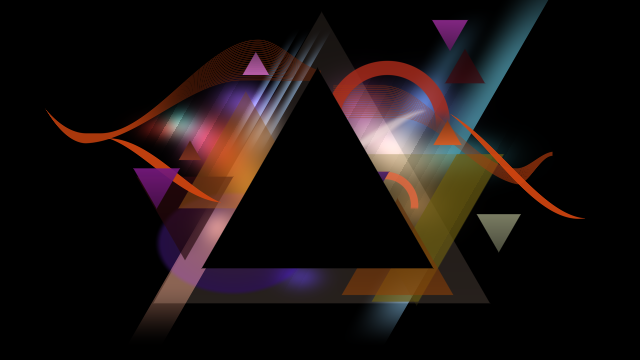
This background is drawn by a Shadertoy shader. Its source:

```glsl
const float HEIGHT = 4.32;  // canvas height in scene units
const float SOLID = .92;    // opacity of the accents

float hash(float n) { return fract(sin(n * 127.1) * 43758.5453); }

float rise(float a, float b, float x) { return smoothstep(a, b, x); }

float span(float x, float a, float b, float soft) {
  return rise(a - soft, a + soft, x) * rise(b + soft, b - soft, x);
}

void paint(inout vec3 col, vec3 ink, float alpha) { col = mix(col, ink, alpha); }

vec3 glow(vec2 p, float x, float y, float w, float h, vec3 ink) {
  vec2 q = (p - vec2(x, y)) / vec2(w, h);
  return ink * exp(-dot(q, q));
}

// Equilateral triangle on the middle of its base; negative half width points down
void tri(inout vec3 col, vec2 p, float x, float y, float w, vec3 ink, float alpha, float px) {
  float size = abs(w);
  vec2 q = vec2(abs(p.x - x), (p.y - y) * sign(w));
  float d = max(-q.y, dot(vec2(q.x - size, q.y), vec2(.866, .5)));
  paint(col, ink * (1. - .23 * max(q.y, 0.) / size), alpha * rise(px, -px, d));
}

// Fan of strands between two heights, solid where they crowd together
float fan(float y, float lo, float hi, float strands, float px) {
  float gap = max(hi - lo, .0001) / strands;
  float d = abs(fract((y - lo) / gap) - .5) * gap;
  return span(y, lo, hi, px) * rise(.003 + px, .003, d);
}

// Solid band that tapers to both ends
float band(vec2 p, float mid, float a, float b, float width, float px) {
  float t = clamp((p.x - a) / (b - a), 0., 1.);
  float w = width * sin(3.14159 * t);
  return rise(px, -px, abs(p.y - mid) - w) * span(p.x, a, b, px);
}

// Slanted light, soft on the left and crisp on the right
float beam(float c, float a, float b, float px) { return rise(a, b, c) * rise(b + px, b - px, c); }

vec3 lights(vec2 p) {
  return glow(p, 2., 2.78, .28, .13, vec3(.5, .1, .08))
    + glow(p, 2.18, 2.82, .2, .16, vec3(.1, .55, .5))
    + glow(p, 2.42, 2.65, .25, .28, vec3(.55, .22, .4))
    + glow(p, 2.9, 3.1, .28, .2, vec3(.35, .22, .62))
    + glow(p, 2.7, 2.5, .28, .38, vec3(.65, .2, .08))
    + glow(p, 3., 2.1, .3, .4, vec3(.55, .38, .1))
    + glow(p, 3.1, 2.75, .25, .3, vec3(.45, .4, .38))
    + glow(p, 2.6, 1.62, .22, .22, vec3(.4, .3, .22))
    + glow(p, 4.3, 3., .35, .32, vec3(.42, .2, .4))
    + glow(p, 4.55, 2.65, .45, .28, vec3(.6, .55, .55))
    + glow(p, 5.1, 3.05, .38, .3, vec3(.25, .28, .52))
    + glow(p, 4.85, 2.35, .45, .3, vec3(.6, .5, .45))
    + glow(p, 5.5, 2.45, .5, .22, vec3(.15, .38, .42))
    + glow(p, 5., 1.83, .35, .25, vec3(.4, .28, .18))
    + glow(p, 3.6, 1., .25, .15, vec3(.12, .07, .4));
}

void mainImage(out vec4 fragColor, in vec2 fragCoord) {
  vec2 p = fragCoord * HEIGHT / iResolution.y;
  float px = .7 * HEIGHT / iResolution.y, x = p.x, y = p.y;
  float c = x + (HEIGHT - y) / 1.732;  // constant along the slant
  vec3 orange = vec3(.82, .27, .06), col = vec3(0);

  // Large frame and violet pool
  tri(col, p, 3.86, .68, 2.02, vec3(.15, .125, .11), 1., px);
  float pool = length((p - vec2(2.8, 1.4)) / vec2(.95, .63));
  paint(col, mix(vec3(.2, .12, .2), vec3(.17, .06, .34), pool), .8 * rise(1., .9, pool));

  // Coloured light in slanted facets
  float facet = .8 + .35 * hash(floor(c * 7.));
  col += facet * lights(p);

  // Slanted beams
  col += vec3(.12, .22, .28) * span(c, 5.65, 5.95, .2) * span(y, 2.7, 3.9, .35);
  col += vec3(.24, .46, .52) * beam(c, 6., 6.58, px) * rise(2.3, 2.9, y) * rise(5., 3.4, y);
  col += vec3(.35, .5, .6) * beam(c, 6.4, 7., px) * span(y, .5, 1., .35);
  col += vec3(.4, .27, .22) * span(c, 3.92, 4.33, px) * span(y, .55, 1.6, .4);
  for (float a = 3.68; a < 4.1; a += .13)
    col += vec3(.3, .4, .5) * beam(c, a, a + .12, px) * span(y, 2.8, 3.65, .35);

  // Translucent triangles
  tri(col, p, 2.22, 2.2, -.58, vec3(.2, .04, .06), .65, px);
  tri(col, p, 2.95, 1.82, .81, vec3(.75, .42, .1), .4, px);
  tri(col, p, 5., 2.47, -1.05, vec3(.48, .43, .12), .3, px);
  paint(col, vec3(.42, .36, .06), .65 * facet * span(c, 6.55, 7.11, px) * span(y, .7, 2.47, px));
  tri(col, p, 4.77, .78, .67, vec3(.55, .25, .03), .6, px);
  tri(col, p, 5.58, 3.32, .24, vec3(.25, .04, .06), .75, px);

  // Rings
  float ring = length(p - vec2(4.65, 2.84)), arc = length(p - vec2(4.62, 1.86));
  paint(col, vec3(.68, .17, .1), .8 * span(ring, .58, .75, px) * rise(2.75, 3.05, y));
  paint(col, vec3(.9, .4, .24), .8 * span(arc, .31, .4, px) * rise(1.8, 1.84, y));

  // Flowing ribbons
  float u = clamp((x - .54) / .5, 0., 1.), dip = u * (2. - u);
  float hi = 3.02 - .3 * dip + 1.13 * rise(1.2, 3.1, x) - .38 * rise(3.1, 3.9, x);
  float lo = 3.02 - .42 * dip + .75 * rise(1., 2.9, x);
  float fade = mix(.9, .5, rise(1.4, 2.4, x));
  paint(col, orange * fade, fade * fan(y, lo, hi, 22., px) * span(x, .54, 3.85, px));
  hi = 3.3 - rise(4.6, 6.2, x) + .2 * rise(6.2, 6.65, x);
  lo = 2.9 - .8 * rise(4.8, 6.3, x) + .35 * rise(6.2, 6.63, x);
  fade = mix(.3, .7, rise(5.2, 6.5, x));
  paint(col, orange * .8, fade * fan(y, lo, hi, 18., px) * span(x, 4., 6.63, px));
  paint(col, vec3(.95, .88, .86), .55 * band(p, 2.5 + .5 * rise(4., 5.2, x), 4., 5.1, .06, .04));
  paint(col, orange, SOLID * band(p, 2.67 - .8 * rise(1.2, 2.8, x), 1.3, 2.65, .07, px));
  paint(col, orange, SOLID * band(p, 3.1 - 1.4 * rise(5., 7., x), 5.4, 7.02, .06, px));

  // Small accents
  tri(col, p, 1.88, 2.3, -.28, vec3(.47, .1, .5), SOLID, px);
  tri(col, p, 5.4, 4.08, -.215, vec3(.55, .16, .55), SOLID, px);
  tri(col, p, 3.07, 3.42, .16, vec3(.78, .4, .72), SOLID, px);
  tri(col, p, 2.28, 2.4, .135, vec3(.5, .2, .12), SOLID, px);
  tri(col, p, 5.37, 2.58, .17, vec3(.85, .35, .12), SOLID, px);
  tri(col, p, 5.985, 1.75, -.265, vec3(.52, .53, .42), SOLID, px);
  tri(col, p, 4.57, 2.26, -.1, vec3(.28, .12, .42), SOLID, px);

  // Black centre
  tri(col, p, 3.81, 1.1, 1.39, vec3(0), 1., px);
  fragColor = vec4(min(col, 1.), 1);
}
```
